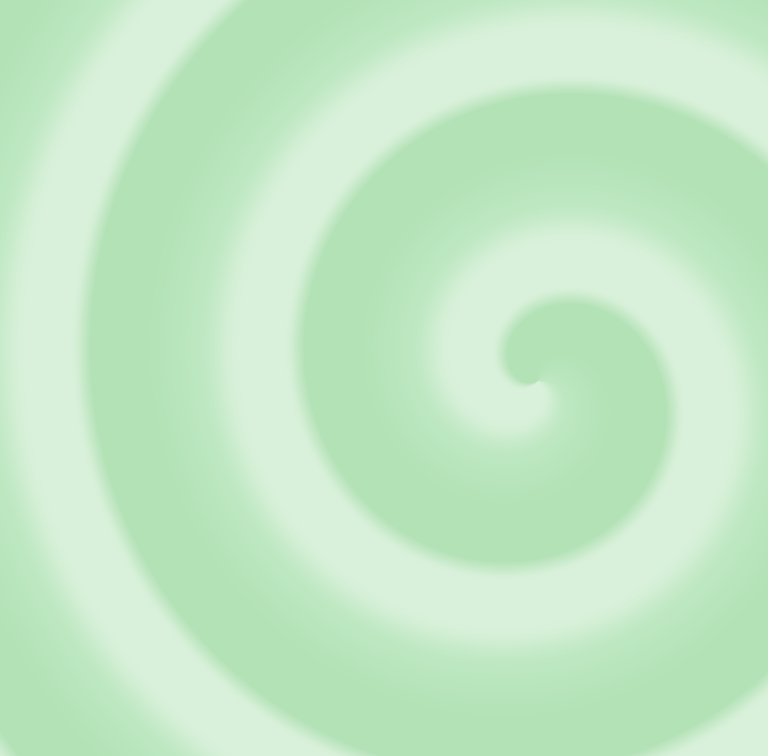
A Shadertoy shader for this background:

```glsl
const float TAU = 6.2831853;

const vec3 DEEP_GREEN = vec3(0.702, 0.886, 0.714);
const vec3 SOFT_GREEN = vec3(0.745, 0.910, 0.760);
const vec3 PALE_GREEN = vec3(0.850, 0.943, 0.855);

// Position across one arm of an Archimedean spiral, 0 to 1 going outward
float spiralPhase(vec2 p, float spacing, float offset) {
    return fract(length(p) / spacing + atan(p.y, p.x) / TAU - offset);
}

// Crisp inner edge, pale crest, then a long fade back to the deep tone
vec3 armColor(float phase, vec3 deep, vec3 soft, vec3 pale) {
    vec3 tail = mix(soft, deep, smoothstep(0.42, 0.80, phase));
    vec3 outer = mix(pale, tail, smoothstep(0.31, 0.51, phase));
    return mix(deep, outer, smoothstep(-0.01, 0.10, phase));
}

// Smooth the joint where the phase wraps around
vec3 spiralColor(float phase, vec3 deep, vec3 soft, vec3 pale) {
    vec3 color = armColor(phase, deep, soft, pale);
    float joint = smoothstep(0.0, 0.02, phase);
    return mix(deep, color, joint);
}

void mainImage(out vec4 fragColor, in vec2 fragCoord) {
    // Centre the spiral, with the canvas width as the unit
    vec2 center = vec2(0.7005, 0.496);
    vec2 p = (fragCoord - center * iResolution.xy) / iResolution.x;

    float phase = spiralPhase(p, 0.280, 0.567);
    vec3 color = spiralColor(phase, DEEP_GREEN, SOFT_GREEN, PALE_GREEN);
    fragColor = vec4(color, 1.0);
}
```
